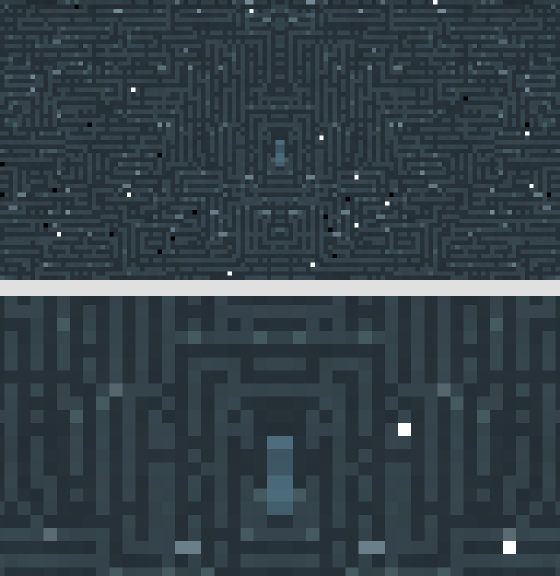
Top: the whole. Bottom: its middle third, enlarged.
A Shadertoy shader for this pattern:

```glsl
// A mirrored pixel labyrinth in slate blue, 64 square cells tall.
// Cellular noise splits it into domains of nested frames or branching maze
// paths; hashes add gaps, pale accents and unmirrored black and white specks.

const float ROWS = 64.0;
const vec2 DOMAIN_SIZE = vec2(13.0, 9.0);
const vec3 GROUND = vec3(0.15, 0.19, 0.22);
const vec3 PATH = vec3(0.21, 0.27, 0.30);
const vec3 BRIGHT_PATH = vec3(0.27, 0.35, 0.38);
const vec3 ACCENT = vec3(0.41, 0.49, 0.53);
const vec3 CORE_BLUE = vec3(0.29, 0.41, 0.47);

float hash(vec2 p, float seed) {
    vec3 q = fract(vec3(p.xyx + seed * 17.3) * 0.1031);
    q += dot(q, q.yzx + 33.33);
    return fract((q.x + q.y) * q.z);
}

// Signed distance to a box; whole cells give whole distances
float boxDistance(vec2 p, vec2 halfSize) {
    vec2 d = abs(p) - halfSize;
    return max(d.x, d.y);
}

// Cellular noise with box cells: xy = domain id, z = distance to its box
vec3 nearestDomain(vec2 cell) {
    vec2 base = floor(cell / DOMAIN_SIZE);
    vec3 nearest = vec3(0.0, 0.0, 1e3);
    for (int j = -1; j <= 1; j++) {
        for (int i = -1; i <= 1; i++) {
            vec2 id = base + vec2(i, j);
            vec2 jitter = vec2(hash(id, 1.0), hash(id, 2.0));
            vec2 center = floor((id + jitter) * DOMAIN_SIZE);
            vec2 halfSize = floor(vec2(hash(id, 3.0), hash(id, 4.0)) * vec2(7.0, 3.0));
            float d = boxDistance(cell - center, halfSize);
            if (d < nearest.z) nearest = vec3(id, d);
        }
    }
    return nearest;
}

// Concentric frames with a few gaps and bridges
float frames(float distanceToBox, float chance, float gaps, float bridges) {
    float ring = 1.0 - mod(distanceToBox, 2.0);
    return ring > 0.5 ? step(gaps, chance) : step(chance, bridges);
}

// Lit nodes on every second cell, joined by random links
float mazePaths(vec2 cell, float chance, float acrossShare, float upShare) {
    vec2 odd = mod(cell, 2.0);
    if (odd.x + odd.y < 0.5) return 1.0;
    if (odd.x + odd.y > 1.5) return 0.0;
    return step(chance, odd.x > 0.5 ? acrossShare : upShare);
}

// Coverage of the labyrinth in one cell, 0 or 1
float labyrinth(vec2 cell) {
    float chance = hash(cell, 5.0);
    float coreDistance = boxDistance(cell - vec2(0.0, 28.5), vec2(0.0, 2.5));
    if (coreDistance < 9.0) return frames(coreDistance, chance, 0.1, 0.07);

    vec3 domain = nearestDomain(cell);
    if (hash(domain.xy, 6.0) < 0.4) return frames(domain.z, chance, 0.14, 0.07);
    vec2 shift = floor(2.0 * vec2(hash(domain.xy, 7.0), hash(domain.xy, 8.0)));
    bool across = hash(domain.xy, 9.0) < 0.62;
    return across ? mazePaths(cell + shift, chance, 0.72, 0.14)
                  : mazePaths(cell + shift, chance, 0.14, 0.72);
}

// Slow tonal drift from layered sines
float drift(vec2 p) {
    return sin(p.x * 0.31 + 2.0 * sin(p.y * 0.17)) * sin(p.y * 0.43 + 1.3)
         + 0.5 * sin(p.x * 0.83 - p.y * 0.59);
}

vec3 cellColor(vec2 cell) {
    vec2 folded = vec2(cell.x < 0.0 ? -1.0 - cell.x : cell.x, cell.y);
    float lit = labyrinth(folded);
    vec3 color = mix(GROUND, PATH, lit);

    // Uneven tone, darker along the top edge
    float tone = 0.025 * drift(folded) + 0.07 * (hash(folded, 10.0) - 0.5);
    color *= 1.0 + tone - 0.12 * smoothstep(ROWS - 4.0, ROWS, cell.y);

    // Brighter path cells and short pale accents
    if (lit > 0.5 && hash(folded, 11.0) < 0.065) color = BRIGHT_PATH;
    vec2 run = hash(floor(folded / 8.0), 12.0) < 0.5 ? vec2(2.0, 1.0) : vec2(1.0);
    float accent = hash(floor(folded / run), 13.0);
    if (accent < 0.011) color = ACCENT * mix(0.8, 1.12, accent / 0.011);

    // Blue column on the mirror axis
    if (folded.x < 0.5 && abs(cell.y - 28.5) < 3.0)
        color = CORE_BLUE * (0.75 + 0.4 * hash(folded, 14.0));

    // Specks ignore the mirror
    float speck = hash(cell, 15.0);
    if (speck < 0.0027) color = vec3(0.0);
    if (speck > 0.9983) color = vec3(1.0);
    return color;
}

void mainImage(out vec4 fragColor, in vec2 fragCoord) {
    // Four samples per pixel smooth the cell edges
    vec3 sum = vec3(0.0);
    for (int k = 0; k < 4; k++) {
        vec2 offset = vec2(k % 2, k / 2) * 0.5 - 0.25;
        vec2 fromAxis = fragCoord + offset - vec2(0.5 * iResolution.x, 0.0);
        sum += cellColor(floor(fromAxis / iResolution.y * ROWS));
    }
    fragColor = vec4(sum * 0.25, 1.0);
}
```
